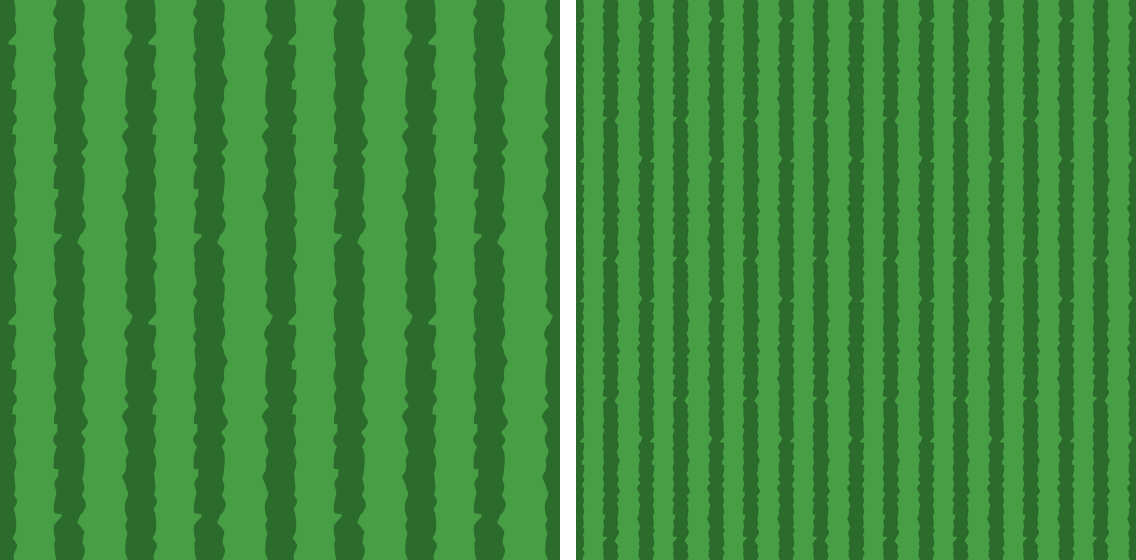
Left, the tile; right, the same tile 2 across and 2 down.
Give the GLSL for this pattern, as a Shadertoy shader.

```glsl
const vec3 LIGHT_GREEN = vec3(0.28, 0.62, 0.27);
const vec3 DARK_GREEN  = vec3(0.17, 0.42, 0.17);

const float STRIPES      = 8.0;    // across the canvas, must be even
const float ROWS         = 2.0;    // repeats of the torn edge down the canvas
const float HALF_WIDTH   = 0.206;  // in stripe pitches
const float CENTRE_SHIFT = -0.01;
const float FLIP_OFFSET  = 0.995;  // vertical shift of the turned stripes

const float LOBES        = 13.0;   // rounded bumps along one repeat
const float LOBE_DEPTH   = 0.05;
const float LOBE_WARP    = 0.9;
const float DRIFT        = 0.045;

const float LEDGE_START  = 0.513;  // flat tears on the left edge
const float LEDGE_STEP   = 0.16;
const float LEDGE_LENGTH = 0.045;
const float BARB_START   = 0.292;  // pointed bumps on the right edge
const float BARB_STEP    = 0.216;
const float BARB_SIZE    = 0.05;
const float PINCH_AT     = 0.866;  // deep bite on the right edge
const float PINCH_DEPTH  = 0.095;
const int   SUBSAMPLES   = 6;

float slopeAt(float cell, float seed) {
    return 2.0 * fract(sin(cell * 12.99 + seed * 78.23) * 4375.85) - 1.0;
}

// Gradient noise along one axis, wrapping over v = 0..1
float wrappedNoise(float v, float cells, float seed) {
    float t = fract(v) * cells;
    float cell = floor(t), f = t - cell;
    float blend = f * f * f * (f * (f * 6.0 - 15.0) + 10.0);
    float a = slopeAt(mod(cell, cells), seed) * f;
    float b = slopeAt(mod(cell + 1.0, cells), seed) * (f - 1.0);
    return mix(a, b, blend);
}

float tent(float v, float centre, float radius) {
    float offset = fract(v - centre + 0.5) - 0.5;
    return max(0.0, 1.0 - abs(offset) / radius);
}

// Distance of a wavy edge from the stripe centre
float wavyEdge(float v, float seed) {
    float phase = LOBES * v + LOBE_WARP * wrappedNoise(v, 9.0, seed);
    float wave = sin(3.14159 * phase);
    float lobe = sqrt(wave * wave + 0.02) - 0.62;
    float depth = LOBE_DEPTH * (0.8 + wrappedNoise(v, 7.0, seed + 3.0));
    return HALF_WIDTH + depth * lobe
         + DRIFT * wrappedNoise(v, 17.0, seed + 5.0);
}

float leftEdge(float v) {
    float reach = wavyEdge(v, 1.0);
    for (int i = 0; i < 3; i++) {
        float k = float(i);
        float t = fract(v - LEDGE_START - LEDGE_STEP * k);
        float ramp = max(0.0, 1.0 - t / LEDGE_LENGTH);
        reach -= (0.055 + 0.022 * k) * ramp * smoothstep(0.0, 0.004, t);
    }
    return reach;
}

float rightEdge(float v) {
    float reach = wavyEdge(v, 2.0);
    for (int i = 0; i < 2; i++) {
        float barb = BARB_START + BARB_STEP * float(i);
        reach += BARB_SIZE * tent(v, barb, 0.03);
        reach -= 0.5 * BARB_SIZE * tent(v, barb + 0.042, 0.02);
    }
    return reach - PINCH_DEPTH * tent(v, PINCH_AT, 0.034);
}

// Stripe coverage; every second stripe is turned by half a circle
float stripeCoverage(vec2 uv, float pixelWidth) {
    float column = floor(uv.x * STRIPES + 0.5);
    float x = uv.x * STRIPES - column;
    float v = -uv.y * ROWS;
    if (mod(column, 2.0) < 0.5) {
        x = -x;
        v = FLIP_OFFSET - v;
    }
    x -= CENTRE_SHIFT;
    float inside = min(x + leftEdge(v), rightEdge(v) - x);
    return clamp(inside / pixelWidth + 0.5, 0.0, 1.0);
}

void mainImage(out vec4 fragColor, in vec2 fragCoord) {
    float pixelWidth = STRIPES / iResolution.x;
    float coverage = 0.0;

    // Vertical subsamples smooth the flat ledges
    for (int i = 0; i < SUBSAMPLES; i++) {
        float shift = (float(i) + 0.5) / float(SUBSAMPLES) - 0.5;
        vec2 uv = (fragCoord + vec2(0.0, shift)) / iResolution.xy;
        coverage += stripeCoverage(uv, pixelWidth);
    }
    coverage /= float(SUBSAMPLES);

    fragColor = vec4(mix(LIGHT_GREEN, DARK_GREEN, coverage), 1.0);
}
```
